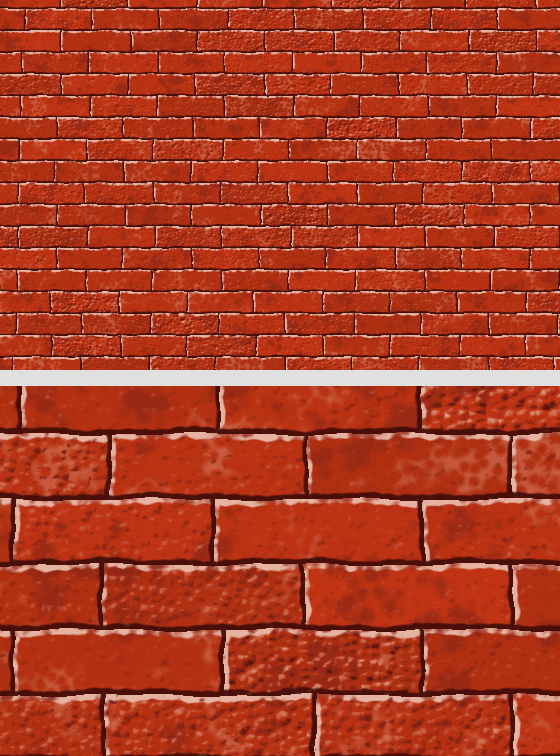
Top: the whole. Bottom: its middle third, enlarged.
Reproduce this texture procedurally as a Shadertoy shader.

```glsl
const float ROWS = 17.0;            // courses down the canvas
const float ROW_SHIFT = 0.597;      // part of the top course that is cut off
const float PITCH = 0.183;          // brick length, in canvas heights
const float FIRST_JOINT = 0.069;    // first joint of the odd courses
const float STAGGER = 0.100;        // extra shift of the even courses
const float DRIFT = 0.0018;         // leftward creep per course
const float SHADOW_WIDTH = 0.0046;
const float RIM_WIDTH = 0.0048;
const float GRAIN_SCALE = 125.0;
const float LIGHT_STEP = 0.0034;    // emboss offset toward the light
const vec2 LIGHT_DIR = vec2(-0.6, 0.8);

const vec3 BRICK = vec3(0.71, 0.19, 0.07);
const vec3 SALMON = vec3(0.80, 0.40, 0.29);
const vec3 RUST = vec3(0.56, 0.15, 0.08);
const vec3 CREAM = vec3(0.90, 0.70, 0.63);
const vec3 SOOT = vec3(0.27, 0.05, 0.035);
const vec3 DUST = vec3(0.62, 0.32, 0.27);

vec2 hash2(vec2 p) {
    vec3 q = fract(p.xyx * vec3(0.1031, 0.1030, 0.0973));
    q += dot(q, q.yzx + 33.33);
    return fract((q.xx + q.yz) * q.zy);
}

// Distance to the nearest scattered point
float cellular(vec2 p) {
    vec2 cell = floor(p), f = p - cell;
    float nearest = 4.0;
    for (int y = -1; y <= 1; y++)
    for (int x = -1; x <= 1; x++) {
        vec2 o = vec2(x, y);
        vec2 d = o + hash2(cell + o) - f;
        nearest = min(nearest, dot(d, d));
    }
    return sqrt(nearest);
}

float mottle(vec2 p) {
    return 0.45 * cellular(p * 10.0) + 0.33 * cellular(p * 27.0 + 7.0)
         + 0.22 * cellular(p * 64.0 + 19.0);
}

float relief(vec2 p) {
    p *= GRAIN_SCALE * vec2(0.85, 1.0);
    return 0.6 * cellular(p) + 0.55 * cellular(p * 0.47 + 31.0);
}

// Uneven hand-laid lines
vec2 wobble(vec2 p) {
    return 0.0011 * vec2(
        sin(p.y * 67.0 + 2.0 * sin(p.x * 23.0)) + 0.6 * sin(p.y * 190.0 + p.x * 31.0),
        sin(p.x * 37.0 + 2.0 * sin(p.y * 17.0)) + 0.7 * sin(p.x * 97.0 + p.y * 43.0));
}

float band(float d, float width, float soft) {
    return 1.0 - smoothstep(width - soft, width + soft, d);
}

void mainImage(out vec4 fragColor, in vec2 fragCoord) {
    vec2 p = fragCoord / iResolution.y;
    float soft = max(0.8 / iResolution.y, 0.0012);

    // Brick layout, with courses counted from the top
    vec2 q = p + wobble(p);
    float v = (1.0 - q.y) * ROWS + ROW_SHIFT;
    float row = floor(v);
    float even = 1.0 - mod(row, 2.0);
    float start = FIRST_JOINT + STAGGER * even - DRIFT * row
                + 0.010 * (hash2(vec2(row, 5.0)).x - 0.5);
    float u = (q.x - start) / PITCH;
    u += 0.018 * sin(u * 2.4 + row * 4.1);
    vec2 brick = vec2(floor(u), row);
    vec2 trait = hash2(brick + 40.0);
    vec2 tone = hash2(brick + 90.0);

    // Distances from the upper left and lower right edges
    vec2 nearEdge = vec2(fract(u) * PITCH, fract(v) / ROWS);
    vec2 farEdge = vec2(PITCH, 1.0 / ROWS) - nearEdge;

    // Embossed grain, stronger on rough bricks
    float fine = cellular(p * 82.0 + 3.0);
    float coarse = cellular(p * 31.0 + 11.0);
    float rough = mix(0.55, 1.25, trait.x * trait.x) + 0.25 * (coarse - 0.4);
    float lit = rough * (relief(p + LIGHT_DIR * LIGHT_STEP) - relief(p));

    // Face: soot stains, pale wear, then grain
    float m = mottle(p);
    float worn = smoothstep(0.50, 0.70, m + 0.16 * (trait.y - 0.5));
    worn *= smoothstep(0.15, 0.65, fine);
    float stained = 1.0 - smoothstep(0.20, 0.37, m + 0.10 * (tone.x - 0.5));
    vec3 color = BRICK * (0.95 + 0.11 * tone.y);
    color = mix(color, RUST, 0.7 * stained);
    color = mix(color, SALMON, 0.75 * worn);
    color = mix(color, RUST, smoothstep(0.08, 0.26, -lit));
    color = mix(color, SOOT, 0.8 * smoothstep(0.25, 0.48, -lit));
    color = mix(color, SALMON, 0.85 * smoothstep(0.10, 0.32, lit));
    color = mix(color, CREAM, 0.8 * smoothstep(0.29, 0.50, lit));

    // Joints: broken pale rim above and left, ragged shadow below and right
    float ragged = 0.35 + 0.8 * fine + 0.6 * coarse;
    float rimWidth = RIM_WIDTH * ragged;
    float rim = max(band(nearEdge.y, rimWidth, soft), band(nearEdge.x, 0.75 * rimWidth, soft));
    float broken = smoothstep(0.12, 0.50, 0.5 * fine + 0.5 * coarse + 0.5 * lit);
    color = mix(color, mix(DUST, CREAM, broken), rim * (0.45 + 0.55 * broken));
    float shadowWidth = SHADOW_WIDTH * (1.65 - 0.65 * ragged + 0.5 * (coarse - 0.4));
    float shadow = max(band(farEdge.y, shadowWidth, soft), band(farEdge.x, 0.85 * shadowWidth, soft));
    color = mix(color, mix(SOOT, DUST, 0.35 * smoothstep(0.2, 0.5, lit)), 0.95 * shadow);

    fragColor = vec4(color, 1.0);
}
```
